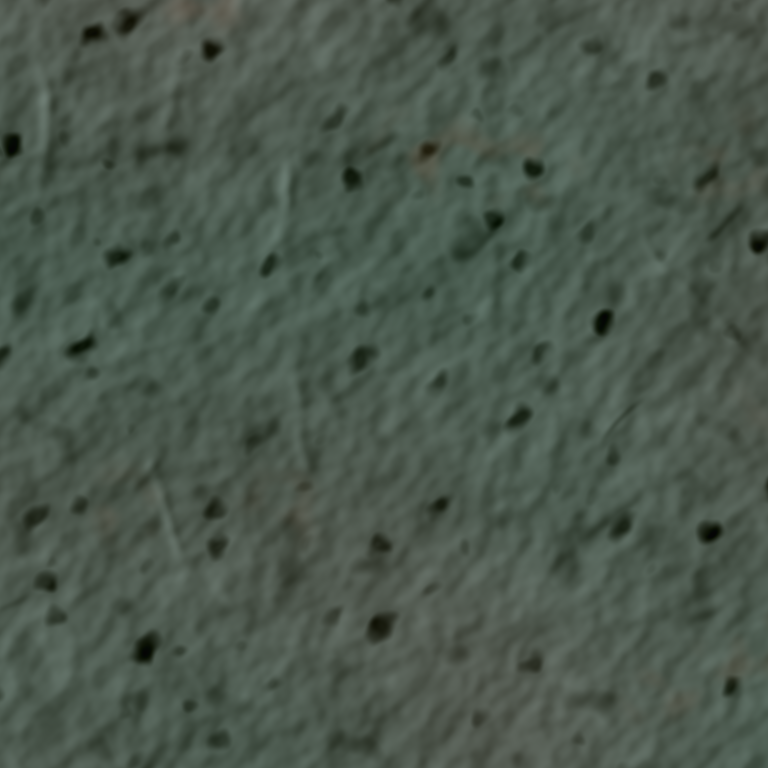
Give the GLSL for this texture, as a Shadertoy shader.

```glsl
// Weathered grey-green stone: soft diagonal grain, raised lips, cracks and dark pits.

const vec3 STONE = vec3(0.308, 0.358, 0.316);      // mid tone
const vec3 TONE_SCALE = vec3(0.91, 1.0, 1.04);     // channel response to light
const vec3 GREEN_SHIFT = vec3(-0.035, 0.010, 0.0); // slow drift between green and grey
const vec3 RUST_SHIFT = vec3(0.045, -0.012, -0.025);
const vec2 LIGHT_DIR = vec2(-0.86, 0.51);
const float LIGHT_REACH = 0.0055;  // half the distance used to sense slope
const float RELIEF_GAIN = 0.165;
const float SHADOW_BOOST = 1.3;    // shaded sides are stronger than lit ones
const float GRAIN_SCALE = 25.0;
const float GRAIN_STRETCH = 0.72;  // below 1 lengthens grain along the diagonal
const float LIP_SCALE = 2.6;
const float LIP_WIDTH = 0.026;
const float PIT_CELLS = 15.0;
const float PIT_CHANCE = 0.42;
const float PIT_DEPTH = 0.30;

vec2 hash2(vec2 cell) {
    vec3 q = fract(cell.xyx * vec3(0.1031, 0.1030, 0.0973));
    q += dot(q, q.yzx + 33.33);
    return fract((q.xx + q.yz) * q.zy);
}

float cornerSlope(vec2 cell, vec2 offset) {
    float angle = 6.2832 * hash2(cell).x;
    return dot(vec2(cos(angle), sin(angle)), offset);
}

// Gradient noise, roughly -0.7 to 0.7.
float noise(vec2 p) {
    vec2 i = floor(p), f = fract(p);
    vec2 u = f * f * f * (f * (f * 6.0 - 15.0) + 10.0);
    vec2 e = vec2(1.0, 0.0);
    float low = mix(cornerSlope(i, f), cornerSlope(i + e, f - e), u.x);
    float high = mix(cornerSlope(i + e.yx, f - e.yx), cornerSlope(i + e.xx, f - e.xx), u.x);
    return mix(low, high, u.y);
}

// Axes along and across the rising diagonal.
vec2 toDiagonal(vec2 p) {
    return vec2(0.66 * p.x + 0.75 * p.y, -0.75 * p.x + 0.66 * p.y);
}

float grain(vec2 p) {
    vec2 q = toDiagonal(p) * vec2(GRAIN_STRETCH, 1.0) * GRAIN_SCALE;
    return 0.50 * noise(q + 40.0) + 0.36 * noise(q * 1.9 + 71.0) + 0.10 * noise(q * 3.4 + 15.0);
}

// Thin raised line along the zero contour of a noise, present only in places.
float lip(vec2 p) {
    vec2 wobble = 0.012 * vec2(noise(p * 13.0 + 5.0), noise(p * 13.0 + 29.0));
    float contour = noise((p + wobble) * vec2(1.25, 0.8) * LIP_SCALE + 8.3) / LIP_WIDTH;
    float presence = smoothstep(0.02, 0.28, noise(p * 4.2 + 52.0));
    return presence * exp(-contour * contour);
}

float height(vec2 p) {
    return grain(p) + 0.42 * lip(p);
}

// Short dark cracks that follow the diagonal.
float cracks(vec2 p) {
    vec2 q = toDiagonal(p + 0.008 * noise(p * 22.0));
    float contour = noise(q * vec2(4.0, 9.0) + 63.0) / 0.06;
    float presence = smoothstep(0.22, 0.48, noise(p * 8.0 + 91.0));
    return presence * exp(-contour * contour);
}

// Soft, ragged holes: many faint, few deep.
float pits(vec2 p) {
    p += 0.010 * vec2(noise(p * 38.0 + 3.0), noise(p * 38.0 + 47.0));
    vec2 g = p * PIT_CELLS;
    float dark = 0.0;
    for (int y = -1; y <= 1; y++) {
        for (int x = -1; x <= 1; x++) {
            vec2 cell = floor(g) + vec2(x, y);
            vec2 chance = hash2(cell + 113.0);
            vec2 d = toDiagonal(g - cell - hash2(cell + 31.0));
            d.x *= mix(0.55, 1.0, hash2(cell + 77.0).x);
            float radius = mix(0.10, 0.21, chance.y);
            float depth = mix(0.15, 1.0, chance.y * chance.y);
            float hole = 1.0 - smoothstep(0.25 * radius, 1.35 * radius, length(d));
            dark = max(dark, step(chance.x, PIT_CHANCE) * depth * hole);
        }
    }
    return dark;
}

void mainImage(out vec4 fragColor, in vec2 fragCoord) {
    vec2 p = fragCoord / iResolution.y;

    // Slope lighting
    vec2 reach = LIGHT_DIR * LIGHT_REACH;
    float slope = height(p - reach) - height(p + reach);
    float tone = RELIEF_GAIN * slope * (slope < 0.0 ? SHADOW_BOOST : 1.0);

    // Broad mottling, hollows and damage
    tone += 0.040 * noise(p * 3.5 + 12.0) + 0.045 * noise(p * 10.0 + 36.0);
    tone += 0.055 * grain(p + 0.002);
    tone -= 0.10 * smoothstep(0.22, 0.60, noise(p * 17.0 + 84.0));
    tone -= 0.15 * cracks(p) + PIT_DEPTH * pits(p);

    // Mineral tint
    vec3 color = STONE + tone * TONE_SCALE;
    color += GREEN_SHIFT * noise(p * 2.3 + 19.0);
    float rust = smoothstep(0.22, 0.55, noise(p * 4.5 + 26.0)) * smoothstep(-0.1, 0.4, noise(p * 19.0));
    color += RUST_SHIFT * rust;

    fragColor = vec4(clamp(color, 0.015, 1.0), 1.0);
}
```
